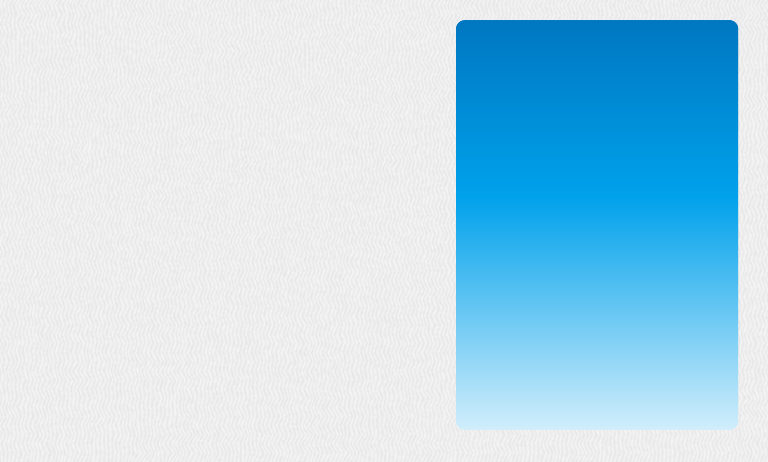
This background is drawn by a Shadertoy shader. Its source:

```glsl
#define PANEL_CENTER vec2(0.7775, 0.513)
#define PANEL_HALF vec2(0.1838, 0.4435)
#define CORNER_RADIUS 0.019
#define GRADIENT_KNEE 0.43
#define WEAVE_SCALE 115.0
#define WEAVE_CONTRAST 0.022
#define PAPER vec3(0.932)
#define DEEP_BLUE vec3(0.0, 0.465, 0.755)
#define BRIGHT_BLUE vec3(0.0, 0.632, 0.922)
#define PALE_BLUE vec3(0.82, 0.932, 0.985)

float hash(vec2 p) {
    vec3 q = fract(p.xyx * vec3(0.1031, 0.103, 0.0973));
    q += dot(q, q.yzx + 33.33);
    return fract((q.x + q.y) * q.z);
}

float valueNoise(vec2 p) {
    vec2 cell = floor(p);
    vec2 f = fract(p);
    f = f * f * (3.0 - 2.0 * f);
    float low = mix(hash(cell), hash(cell + vec2(1, 0)), f.x);
    float high = mix(hash(cell + vec2(0, 1)), hash(cell + vec2(1, 1)), f.x);
    return mix(low, high, f.y);
}

float roundedBox(vec2 p, vec2 halfSize, float radius) {
    vec2 d = abs(p) - halfSize + radius;
    return length(max(d, 0.0)) + min(max(d.x, d.y), 0.0) - radius;
}

// Fine zigzag threads, bent and broken up by noise
float weave(vec2 p) {
    vec2 q = p * WEAVE_SCALE;
    float zigzag = abs(fract(q.y * 0.22) - 0.5) * 1.6;
    float bend = valueNoise(q * vec2(0.3, 0.45)) * 0.8;
    float thread = sin(6.2832 * (q.x + zigzag + bend));
    float grain = valueNoise(q * 1.7 + 19.0) * 2.0 - 1.0;
    return 0.75 * thread + 0.6 * grain;
}

vec3 panelColor(float depth) {
    vec3 upper = mix(DEEP_BLUE, BRIGHT_BLUE, clamp(depth / GRADIENT_KNEE, 0.0, 1.0));
    float fade = clamp((depth - GRADIENT_KNEE) / (1.0 - GRADIENT_KNEE), 0.0, 1.0);
    return mix(upper, PALE_BLUE, fade);
}

void mainImage(out vec4 fragColor, in vec2 fragCoord) {
    vec2 uv = fragCoord / iResolution.xy;
    vec2 aspect = vec2(iResolution.x / iResolution.y, 1.0);
    float pixel = 1.0 / iResolution.y;

    // Woven paper
    vec3 color = PAPER + WEAVE_CONTRAST * weave(uv * aspect);

    // Rounded panel with a two-part vertical gradient
    vec2 local = uv - PANEL_CENTER;
    float edge = roundedBox(local * aspect, PANEL_HALF * aspect, CORNER_RADIUS);
    float depth = 0.5 - 0.5 * local.y / PANEL_HALF.y;
    float coverage = 1.0 - smoothstep(-0.5 * pixel, 0.5 * pixel, edge);
    color = mix(color, panelColor(depth), coverage);

    fragColor = vec4(color, 1.0);
}
```
